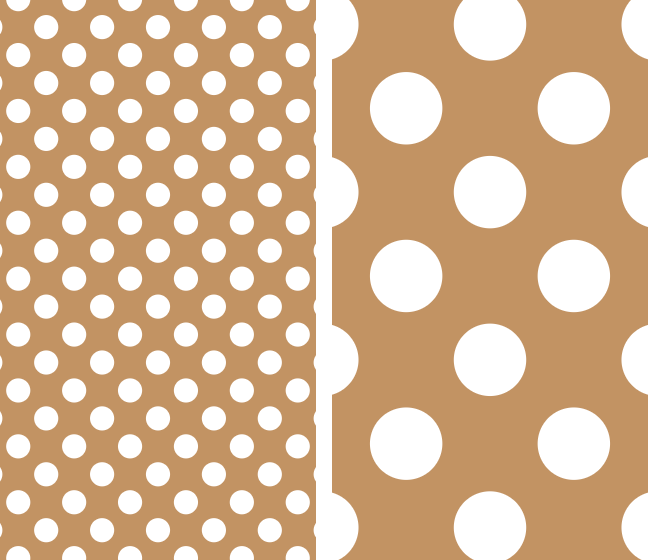
Left: the whole. Right: its middle third, enlarged.
This pattern is drawn by a WebGL 2 fragment shader. Its source:

```glsl
#version 300 es
precision highp float;
// White polka dots on a flat tan ground, in a staggered (quincunx) layout.
// Two square lattices, offset by half a cell, are folded with fract and
// the distance to the nearer dot centre gives a smooth-edged disc.

uniform vec2 u_resolution;
out vec4 fragColor;

// Distance from p to the nearest point of a square lattice through the origin
float latticeDistance(vec2 p, float pitch) {
    return length(fract(p / pitch + 0.5) - 0.5) * pitch;
}

void main() {
    // Canvas widths, measured from the canvas centre
    vec2 p = (gl_FragCoord.xy - 0.5 * u_resolution) / u_resolution.x;
    float pixel = 1.0 / u_resolution.x;

    // Main lattice plus its half-cell offset copy
    float pitch = 0.1769;
    p.y -= 0.0927;
    float centreDistance = min(latticeDistance(p, pitch),
                               latticeDistance(p - 0.5 * pitch, pitch));

    // Disc with a one-pixel soft edge
    float dotEdge = centreDistance - 0.0382;
    float dotMask = clamp(0.5 - dotEdge / pixel, 0.0, 1.0);

    vec3 tan_ground = vec3(0.762, 0.577, 0.39);
    vec3 white = vec3(1.0);
    fragColor = vec4(mix(tan_ground, white, dotMask), 1.0);
}
```
